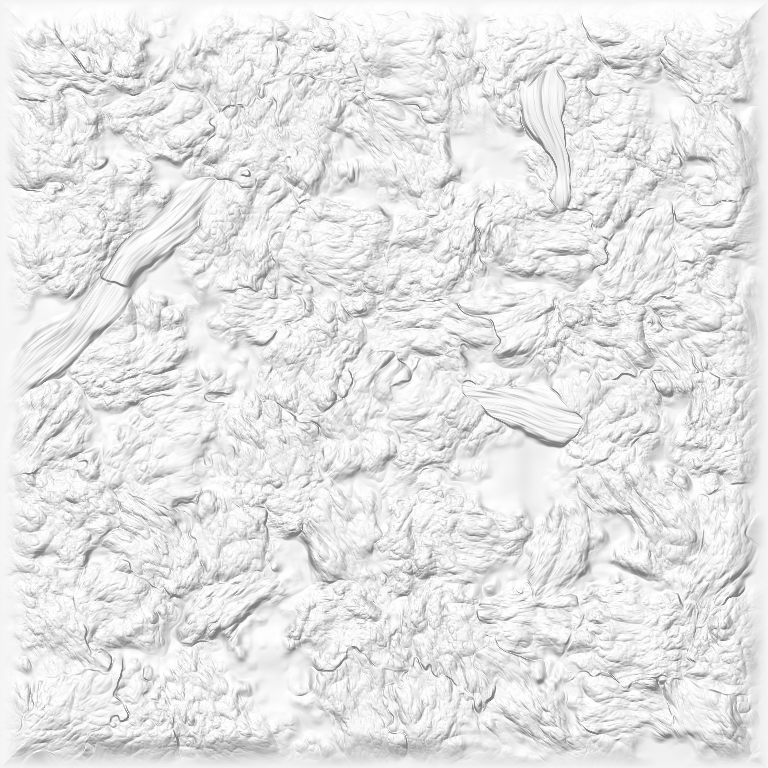
Reproduce this texture map procedurally as a WebGL 2 fragment shader.

```glsl
#version 300 es
precision highp float;
// Pale relief of crumbled bark: jittered, turned ellipses with ragged outlines
// choose the axis of a crumbly or fibrous grain, which fades into a smooth floor.
// The slope of this height field is lit softly from above.

uniform vec2 u_resolution;
out vec4 fragColor;

// Integer hash: two random values in 0..1 per lattice cell
vec2 hash2(vec2 cell) {
    uvec2 v = uvec2(ivec2(cell)) * 1664525u + 1013904223u;
    v.x += v.y * 1664525u;
    v.y += v.x * 1664525u;
    v ^= v >> 16u;
    v.x += v.y * 1664525u;
    v.y += v.x * 1664525u;
    v ^= v >> 16u;
    return vec2(v & 65535u) / 65535.0;
}

float noise(vec2 p) {
    vec2 i = floor(p), f = fract(p);
    f = f * f * f * (f * (f * 6.0 - 15.0) + 10.0);
    float low = mix(hash2(i).x, hash2(i + vec2(1, 0)).x, f.x);
    float high = mix(hash2(i + vec2(0, 1)).x, hash2(i + vec2(1, 1)).x, f.x);
    return mix(low, high, f.y);
}

vec2 noise2(vec2 p) {
    return vec2(noise(p), noise(p + 57.3)) - 0.5;
}

mat2 turn(float angle) {
    float c = cos(angle), s = sin(angle);
    return mat2(c, s, -s, c);
}

// Rounded lumps parted by sharp creases, centred on zero
float grain(vec2 p) {
    float sum = 0.0, amplitude = 0.005;
    for (int octave = 0; octave < 4; octave++) {
        sum += amplitude * (abs(2.0 * noise(p) - 1.0) - 0.38);
        p = turn(0.6) * p * 2.0 + 7.3;
        amplitude *= 0.48;
    }
    return sum;
}

float height(vec2 uv) {
    vec2 p = uv * 8.0;
    vec2 bent = p + 0.3 * noise2(p * 1.3 + 31.0);
    vec2 ragged = 0.35 * noise2(p * 3.5) + 0.15 * noise2(p * 9.0);
    float best = -9.0, second = -9.0;
    vec2 grainPos = p;

    // Find the topmost chip and its rival among the neighbouring cells
    for (int y = -1; y <= 1; y++) {
        for (int x = -1; x <= 1; x++) {
            vec2 cell = floor(bent) + vec2(x, y);
            vec2 place = hash2(cell + 11.0);
            vec2 shape = hash2(cell + 203.0);
            vec2 kind = hash2(cell + 509.0);
            bool fibrous = kind.x > 0.88;
            vec2 q = turn(kind.y * 6.2832) * (bent - cell - 0.2 - 0.6 * place);
            vec2 size = fibrous ? vec2(1.05, 0.25) : mix(vec2(0.6, 0.42), vec2(1.0, 0.7), shape);
            vec2 rim = q + ragged * (fibrous ? 0.25 : 1.0);
            float inside = (1.0 - length(rim / size)) * (fibrous ? 1.6 : 1.0);
            if (inside > best) {
                second = best;
                best = inside;
                vec2 stretch = fibrous ? vec2(0.5, 5.0) : vec2(mix(2.2, 4.2, shape.y), 4.5);
                grainPos = q * stretch + place * 40.0;
            } else {
                second = max(second, inside);
            }
        }
    }

    // Wide soft rims, grain fading into the floor and across chip borders
    float gap = best - second;
    float mound = max(best, second + 0.5 * gap) + 0.3 * (noise(p * 4.0 + 12.0) - 0.5);
    float body = 0.009 * smoothstep(-0.25, 0.55, mound);
    float cover = smoothstep(-0.06, 0.24, mound) * smoothstep(0.0, 0.07, gap);
    float ground = 0.006 * noise(p * 3.2 + 90.0);

    // Flatten towards the border of the sheet
    vec2 border = min(uv, 1.0 - uv);
    float sheet = smoothstep(0.0, 0.05, min(border.x, border.y));
    return (body + cover * grain(grainPos) + ground) * sheet;
}

void main() {
    vec2 uv = gl_FragCoord.xy / u_resolution;
    float e = 0.0015;
    float h = height(uv);
    vec2 slope = vec2(height(uv + vec2(e, 0)), height(uv + vec2(0, e))) - h;

    // Diffuse light on the relief
    vec3 normal = normalize(vec3(-slope / e, 1.0));
    float light = dot(normal, normalize(vec3(-0.13, 0.28, 1.0)));
    fragColor = vec4(vec3(clamp(light, 0.5, 1.0)), 1.0);
}
```
